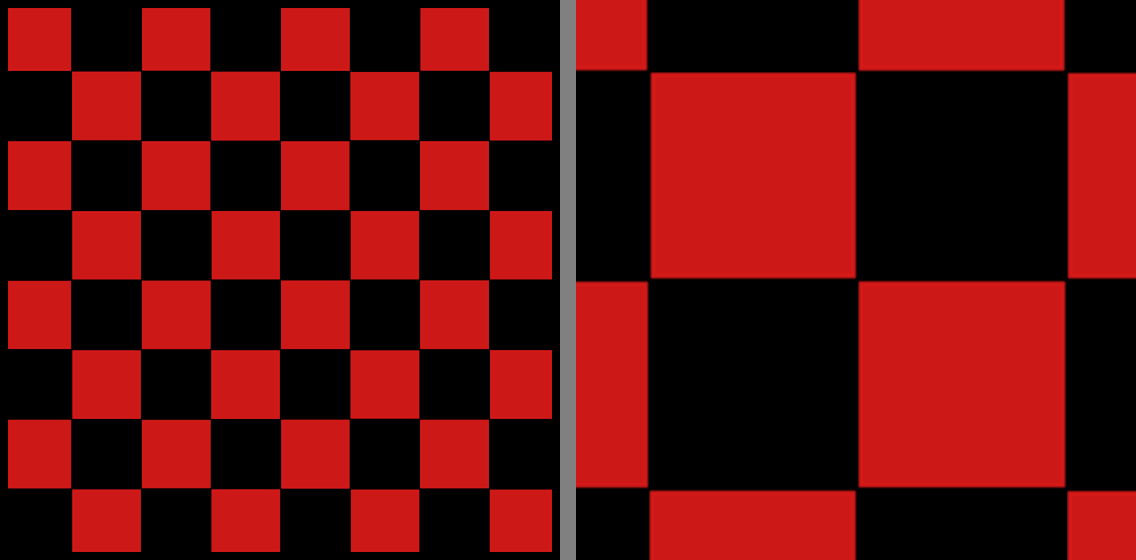
Left: the whole. Right: its middle third, enlarged.
Write a three.js fragment shader that draws this pattern.

```glsl
// An eight by eight checkerboard of red squares on black, inside a thin black border.
// Each red cell is a box distance function, trimmed by the border, with a hairline
// inset, a soft edge, a faint brighter rim and a tiny hashed shift of its sides.
#define CELLS 8.0
#define PITCH 0.1243
#define CENTER vec2(0.5010, 0.4998)
#define BORDER 0.0143
#define INSET 0.0008
#define JITTER 0.0004
#define CORNER 0.0012
#define SOFT 0.0011
#define RIM_DEPTH 0.0021
#define RED vec3(0.80, 0.095, 0.09)
#define RIM_RED vec3(0.85, 0.10, 0.10)

varying vec2 vUv;

vec2 hash22(vec2 p) {
  vec3 q = fract(vec3(p.xyx) * vec3(0.1031, 0.1030, 0.0973));
  q += dot(q, q.yzx + 33.33);
  return fract((q.xx + q.yz) * q.zy);
}

float roundedBox(vec2 p, vec2 halfSize, float radius) {
  vec2 q = abs(p) - halfSize + radius;
  return length(max(q, 0.0)) + min(max(q.x, q.y), 0.0) - radius;
}

// Signed distance to the square of one cell, trimmed to the border
float squareDistance(vec2 p, vec2 cell) {
  vec2 corner = CENTER + (cell - 0.5 * CELLS) * PITCH;
  vec2 shiftLow = (hash22(cell + 3.0) - 0.5) * 2.0 * JITTER;
  vec2 shiftHigh = (hash22(cell + 41.0) - 0.5) * 2.0 * JITTER;
  vec2 low = max(corner + INSET + shiftLow, vec2(BORDER));
  vec2 high = min(corner + PITCH - INSET + shiftHigh, vec2(1.0 - BORDER));
  return roundedBox(p - 0.5 * (low + high), 0.5 * (high - low), CORNER);
}

void main() {
  // Cell under this point; the lower left cell is black
  vec2 cell = floor((vUv - CENTER) / PITCH + 0.5 * CELLS);
  cell = clamp(cell, 0.0, CELLS - 1.0);
  float isRed = mod(cell.x + cell.y, 2.0);

  // Soft fill with a slightly brighter line just inside the edge
  float d = squareDistance(vUv, cell);
  float fill = isRed * (1.0 - smoothstep(-SOFT, SOFT, d));
  float rim = 1.0 - smoothstep(0.0, SOFT, abs(d + RIM_DEPTH));
  gl_FragColor = vec4(mix(RED, RIM_RED, rim) * fill, 1.0);
}
```
